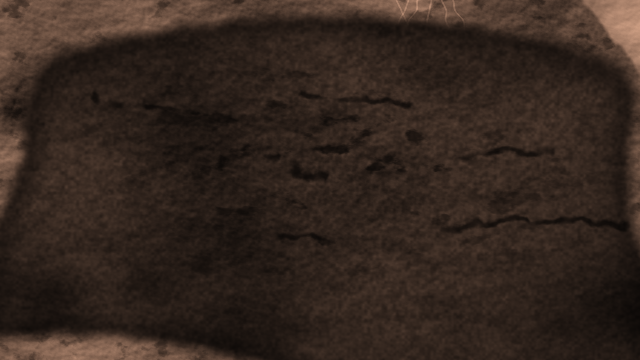
Write a Shadertoy shader that draws this texture.

```glsl
// Shadowed earthen hollow with a cracked dirt floor, framed by a warm sunlit rim.

const vec3 DIRT_TINT = vec3(1.0, 0.73, 0.58);
const float FLOOR_LEVEL = 0.178;
const float RIM_LEVEL = 0.41;
const float GRAIN_SCALE = 125.0;
const float RELIEF_GAIN = 0.34;
const vec2 LIGHT_STEP = vec2(-0.004, 0.007);

// Soft pools of tone: centre x, centre y, radius, amount
const vec4 FLOOR_POOLS[11] = vec4[11](
    vec4(0.20, 0.50, 0.15, 0.055), vec4(0.96, 0.78, 0.20, 0.045),
    vec4(1.38, 0.50, 0.22, 0.045), vec4(1.52, 0.74, 0.20, 0.025),
    vec4(0.95, 0.15, 0.22, 0.025), vec4(0.53, 0.64, 0.14, -0.045),
    vec4(0.41, 0.23, 0.08, -0.060), vec4(0.16, 0.16, 0.09, -0.070),
    vec4(0.68, 0.36, 0.12, -0.040), vec4(0.68, 0.08, 0.16, -0.055),
    vec4(1.74, 0.12, 0.20, -0.080));
const vec4 RIM_POOLS[7] = vec4[7](
    vec4(1.16, 0.98, 0.14, 0.12), vec4(0.28, 0.02, 0.20, 0.11),
    vec4(1.50, 0.94, 0.12, -0.13), vec4(0.05, 0.70, 0.055, -0.30),
    vec4(0.02, 0.58, 0.06, 0.06), vec4(0.40, 1.00, 0.14, 0.06),
    vec4(0.08, 0.79, 0.05, -0.14));
// Crack endpoints: start x, start y, end x, end y
const vec4 CRACKS[8] = vec4[8](
    vec4(0.54, 0.54, 0.77, 0.56), vec4(0.79, 0.55, 0.90, 0.50),
    vec4(1.23, 0.36, 1.47, 0.39), vec4(1.47, 0.39, 1.73, 0.38),
    vec4(1.27, 0.57, 1.54, 0.57), vec4(0.84, 0.74, 1.18, 0.70),
    vec4(0.67, 0.34, 0.89, 0.34), vec4(0.28, 0.73, 0.54, 0.68));

float hash(vec2 p) {
    vec3 q = fract(p.xyx * 0.1031);
    q += dot(q, q.yzx + 33.33);
    return fract((q.x + q.y) * q.z);
}

float noise(vec2 p) {
    vec2 i = floor(p), f = fract(p);
    f = f * f * (3.0 - 2.0 * f);
    return mix(mix(hash(i), hash(i + vec2(1, 0)), f.x),
               mix(hash(i + vec2(0, 1)), hash(i + vec2(1, 1)), f.x), f.y);
}

float fbm(vec2 p) {
    float sum = 0.0, gain = 0.5;
    for (int i = 0; i < 5; i++) {
        sum += gain * noise(p);
        p = mat2(1.6, 1.2, -1.2, 1.6) * p + 17.3;
        gain *= 0.5;
    }
    return sum;
}

float smoothMax(float a, float b, float k) {
    float h = max(k - abs(a - b), 0.0) / k;
    return max(a, b) + 0.25 * h * h * k;
}

float segmentDistance(vec2 p, vec2 a, vec2 b) {
    vec2 ab = b - a;
    return length(p - a - ab * clamp(dot(p - a, ab) / dot(ab, ab), 0.0, 1.0));
}

float pool(vec2 p, vec4 s) {
    vec2 d = (p - s.xy) / s.z;
    return s.w * exp(-dot(d, d));
}

// Signed distance to the hollow's edge, positive on the rim
float hollowEdge(vec2 p) {
    float fromCentre = (p.x - 0.9) / 0.8;
    float top = 0.945 - 0.12 * fromCentre * fromCentre;
    float left = 0.11 * smoothstep(0.28, 0.62, p.y) - 0.025;
    float right = 1.735 + 0.06 * smoothstep(0.42, 0.2, p.y) + 0.025 * smoothstep(0.5, 0.75, p.y);
    float past = max(p.x - 0.2, 0.0);
    float bottom = 0.08 - 0.3 * past * past;
    float sides = max(left - p.x, p.x - right);
    return max(smoothMax(p.y - top, sides, 0.14), bottom - p.y);
}

float dirtHeight(vec2 p) {
    return fbm(p * vec2(11.0, 17.0)) + 0.35 * fbm(p * vec2(45.0, 60.0));
}

float floorTone(vec2 p, vec2 warp, float relief) {
    float tone = FLOOR_LEVEL + 0.13 * (fbm(p * vec2(3.5, 6.0) + 4.0) - 0.48);
    for (int i = 0; i < 11; i++) tone += pool(p + warp, FLOOR_POOLS[i]);

    // Rough broken ground is concentrated around the middle
    vec2 m = (p - vec2(0.95, 0.55)) / vec2(0.65, 0.32);
    float rough = exp(-dot(m, m));
    tone += relief * RELIEF_GAIN * (0.35 + 0.65 * rough);
    float pits = smoothstep(0.60, 0.74, fbm(p * vec2(13.0, 24.0) + 9.0));
    tone *= 1.0 - 0.55 * pits * rough;

    for (int i = 0; i < 8; i++) {
        float d = segmentDistance(p + warp * 1.3, CRACKS[i].xy, CRACKS[i].zw);
        float broken = smoothstep(0.25, 0.6, noise(p * 24.0 + float(i) * 7.0));
        tone *= 1.0 - 0.6 * broken * smoothstep(0.014, 0.002, d);
    }
    float grain = noise(p * GRAIN_SCALE) + noise(p * GRAIN_SCALE * 0.6 + 31.0) - 1.0;
    return max(tone * (1.0 + 0.28 * grain), 0.055);
}

float rimTone(vec2 p, vec2 warp, float relief) {
    float tone = RIM_LEVEL + 0.25 * (fbm(p * 9.0 + 2.0) - 0.48) + relief * 0.55;
    for (int i = 0; i < 7; i++) tone += pool(p + warp * 0.5, RIM_POOLS[i]);
    tone *= 1.0 - 0.35 * smoothstep(0.60, 0.75, fbm(p * vec2(18.0, 24.0)));
    // Fine pale roots hanging from the top
    for (int i = 0; i < 6; i++) {
        float k = float(i), drop = 1.0 - p.y;
        float x = 1.10 + 0.03 * k + (hash(vec2(k, 3.0)) - 0.5) * drop * 1.6
                + 0.012 * noise(vec2(p.y * 35.0, k * 5.0));
        tone += 0.13 * smoothstep(0.004, 0.001, abs(p.x - x)) * smoothstep(0.095, 0.05, drop);
    }
    return max(tone + 0.05 * (noise(p * GRAIN_SCALE) - 0.5), 0.09);
}

void mainImage(out vec4 fragColor, in vec2 fragCoord) {
    vec2 p = fragCoord / iResolution.y;
    vec2 warp = 0.05 * (vec2(fbm(p * 12.0), fbm(p * 12.0 + 50.0)) - 0.48);
    float relief = dirtHeight(p) - dirtHeight(p + LIGHT_STEP);

    // Sunlit rim fading into the shadowed floor
    float edge = hollowEdge(p + warp * 0.6);
    float tone = mix(floorTone(p, warp, relief) * (1.0 - 0.35 * smoothstep(-0.09, 0.0, edge)),
                     rimTone(p, warp, relief), smoothstep(-0.015, 0.04, edge));

    // Bright boulder in the upper right corner
    float boulder = dot(p + warp * 0.5 - vec2(1.69, 0.90), vec2(0.81, 0.585));
    float stone = 0.60 + 0.25 * (fbm(p * 14.0) - 0.48) + relief * 0.4 + 1.1 * max(boulder, 0.0);
    float boulderMask = smoothstep(-0.004, 0.010, boulder) * smoothstep(0.74, 0.84, p.y);
    tone = mix(tone, stone, boulderMask);

    fragColor = vec4(tone * (DIRT_TINT + vec3(0.0, 0.05, 0.07) * tone), 1.0);
}
```
